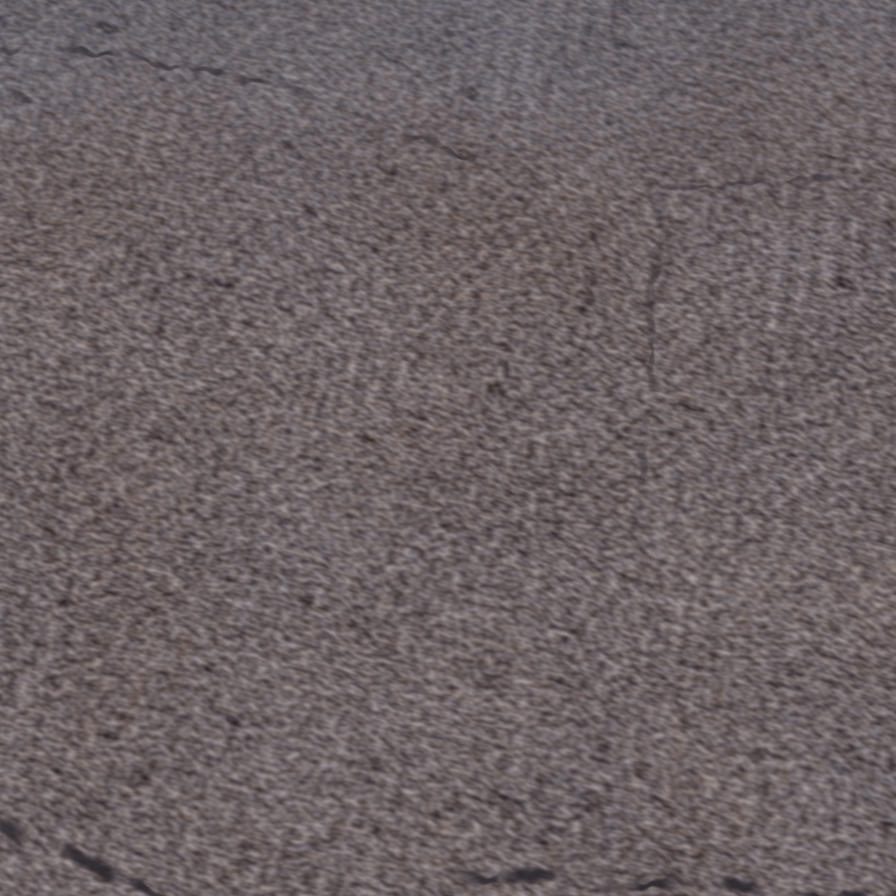
This texture is drawn by a three.js fragment shader. Its source:

```glsl
// Worn grey-brown asphalt with fine slanted grain, dark pits and thin cracks.
varying vec2 vUv;

// Unit gradient vector for a lattice cell
vec2 gradientAt(vec2 cell) {
  float angle = 6.2832 * fract(sin(dot(cell, vec2(127.1, 311.7))) * 43758.5);
  return vec2(cos(angle), sin(angle));
}

// Gradient noise, about -0.7 to 0.7
float noise(vec2 p) {
  vec2 cell = floor(p);
  vec2 f = p - cell;
  vec2 u = f * f * f * (f * (f * 6.0 - 15.0) + 10.0);
  float a = dot(gradientAt(cell), f);
  float b = dot(gradientAt(cell + vec2(1.0, 0.0)), f - vec2(1.0, 0.0));
  float c = dot(gradientAt(cell + vec2(0.0, 1.0)), f - vec2(0.0, 1.0));
  float d = dot(gradientAt(cell + 1.0), f - 1.0);
  return mix(mix(a, b, u.x), mix(c, d, u.x), u.y);
}

// Ragged, broken line along a curve: across is the distance from it,
// along the position on it, span its start and end
float crack(float across, float along, vec2 span, float width) {
  float wobble = 0.012 * noise(vec2(along * 17.0, span.x * 31.0 + 4.3))
               + 0.006 * noise(vec2(along * 60.0, span.y * 23.0 + 8.7));
  float thickness = width * (1.0 + 1.3 * noise(vec2(along * 38.0, width * 900.0)));
  float line = 1.0 - smoothstep(thickness * 0.3, thickness * 1.3, abs(across + wobble));
  float ends = smoothstep(span.x - 0.03, span.x + 0.03, along)
             * (1.0 - smoothstep(span.y - 0.05, span.y + 0.05, along));
  float gaps = smoothstep(-0.4, 0.15, noise(vec2(along * 26.0, span.x * 9.0 + 2.6)));
  return line * ends * gaps;
}

void main() {
  vec2 p = vUv;

  // Road plane: grain slants down to the right and gets finer with distance
  vec2 road = vec2((p.x - 0.5) * (1.0 + 0.25 * p.y), p.y * (1.0 + 0.15 * p.y));
  road.y += 0.27 * road.x + 0.012 * noise(p * 6.0);
  road.x -= 0.2 * p.y;

  // Stone grain in three sizes, softer towards the top
  float grain = 0.07 * noise(road * vec2(29.0, 60.0) + 5.2)
              + 0.19 * noise(road * vec2(62.0, 118.0) + 17.4)
              + 0.14 * noise(road * vec2(105.0, 190.0) + 41.8);
  grain *= 1.0 - 0.35 * smoothstep(0.6, 1.0, p.y);
  float patches = 0.035 * noise(p * vec2(4.0, 7.0) + 3.1)
                + 0.03 * noise(p * vec2(12.0, 19.0) + 9.6);
  float light = 0.425 + grain + patches;

  // Scattered pits
  float pits = smoothstep(0.3, 0.62, noise(road * vec2(21.0, 46.0) + 63.5));
  light -= 0.12 * pits;

  // Warm and cool stones, with a bluish cast far away
  vec3 color = light + vec3(0.005, -0.035, -0.029);
  float warmth = noise(road * vec2(48.0, 85.0) + 82.3) + 0.6 * noise(p * 5.0 + 27.9);
  color += vec3(0.018, 0.002, -0.022) * warmth;
  color += vec3(-0.014, 0.0, 0.018) * smoothstep(0.75, 1.0, p.y);

  // Cracks: upper curve, right seam, upright seam, then the two deep bottom ones
  float cracks = 0.55 * crack(p.y - 0.945 + 0.45 * p.x * p.x, p.x, vec2(-0.1, 0.55), 0.0035);
  cracks = max(cracks, 0.4 * crack(p.y - 0.74 - 0.067 * p.x, p.x, vec2(0.73, 0.95), 0.003));
  cracks = max(cracks, 0.35 * crack(p.x - 0.69 - 0.06 * p.y, p.y, vec2(0.45, 0.77), 0.005));
  cracks = max(cracks, 0.85 * crack(p.y - 0.08 + 0.45 * p.x, p.x, vec2(-0.1, 0.2), 0.008));
  cracks = max(cracks, 0.85 * crack(p.y - 0.02 + 0.05 * (p.x - 0.6), p.x, vec2(0.52, 1.1), 0.006));
  color = mix(color, vec3(0.16, 0.14, 0.17), cracks);

  gl_FragColor = vec4(clamp(color, 0.0, 1.0), 1.0);
}
```
